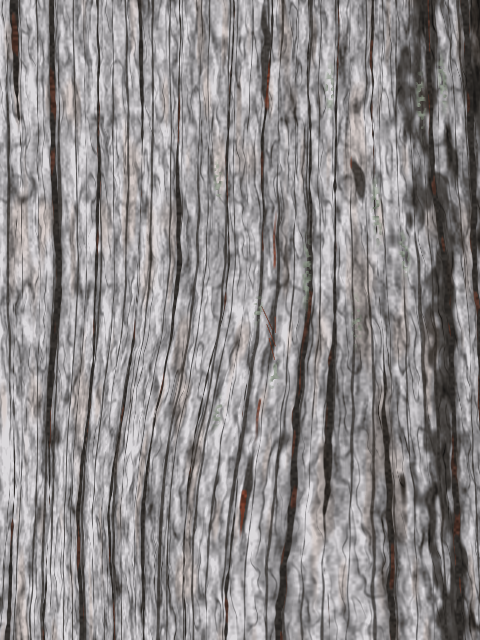
Give the GLSL for this texture, as a Shadertoy shader.

```glsl
float hash(vec2 p) {
    vec3 q = fract(vec3(p.xyx) * 0.1031);
    q += dot(q, q.yzx + 33.33);
    return fract((q.x + q.y) * q.z);
}

float noise(vec2 p) {
    vec2 cell = floor(p), f = fract(p);
    f = f * f * (3.0 - 2.0 * f);
    float low = mix(hash(cell), hash(cell + vec2(1, 0)), f.x);
    float high = mix(hash(cell + vec2(0, 1)), hash(cell + vec2(1, 1)), f.x);
    return mix(low, high, f.y);
}

// Sideways coordinate that stays constant along a bending fibre.
float grainCoord(vec2 p, float down) {
    float left = smoothstep(0.0, 0.38, p.x) * (1.0 - smoothstep(0.4, 0.82, p.x));
    float right = smoothstep(0.6, 1.0, p.x);
    float shift = -0.10 * left * smoothstep(0.25, 0.95, down) + 0.07 * right * down;
    shift += 0.020 * (noise(p * vec2(4.0, 3.0)) - 0.5);
    shift += 0.005 * (noise(p * vec2(15.0, 19.0)) - 0.5);
    return p.x - shift;
}

// Long splits, one per strip: x is the opening, y the shade beside it.
vec2 cracks(float u, float y, float count, float width, float seed) {
    float id = floor(u * count);
    float place = hash(vec2(id + 50.0, seed));
    float size = hash(vec2(id + 90.0, seed + 5.0));
    float wander = noise(vec2(y * 4.0, id * 7.3 + seed + 40.0)) - 0.5;
    float centre = (id + mix(0.25, 0.75, place) + 0.22 * wander) / count;
    float open = noise(vec2(y * 3.2 + 9.0 * place, id * 3.7 + seed + 70.0));
    float jag = noise(vec2(y * 55.0, id * 5.1 + seed + 20.0)) - 0.5;
    float gap = width * ((open * 1.6 - 0.42) * mix(0.4, 1.25, size) + 0.45 * jag);
    float d = abs(u - centre) - gap;
    float shade = exp(-max(d, 0.0) * 110.0) * smoothstep(0.0, width, gap);
    return vec2(1.0 - smoothstep(-0.001, 0.0018, d), shade);
}

// Thin dark contour lines drawn out along the grain.
float fissures(vec2 q, float thickness) {
    return 1.0 - smoothstep(0.0, thickness, abs(noise(q) - 0.5));
}

// Tapered hollow, leaning with height.
float hollow(vec2 p, vec2 centre, vec2 size, float lean) {
    vec2 d = p - centre;
    d.x -= lean * d.y + 0.012 * (noise(p * vec2(20.0, 28.0)) - 0.5);
    return 1.0 - smoothstep(0.65, 1.1, length(d / size));
}

float needle(vec2 p, vec2 a, vec2 b, float width) {
    vec2 pa = p - a, ba = b - a;
    float d = length(pa - ba * clamp(dot(pa, ba) / dot(ba, ba), 0.0, 1.0));
    return 1.0 - smoothstep(width * 0.4, width * 1.4, d);
}

// Brightness of the bare wood, with splintered fibres and grit.
float weatheredTone(float u, float y) {
    float rough = u + 0.007 * (noise(vec2(u * 70.0, y * 42.0)) - 0.5);
    float slant = rough + 0.06 * y;
    float tone = 0.725;
    tone += 0.14 * (noise(vec2(u * 12.0, y * 2.0)) - 0.5);
    tone += 0.17 * (noise(vec2(rough * 52.0, y * 5.0)) - 0.5);
    tone += 0.25 * (noise(vec2(slant * 115.0, y * 19.0)) - 0.5);
    tone += 0.25 * (noise(vec2(rough * 190.0, y * 48.0)) - 0.5);
    tone += 0.15 * (noise(vec2(u * 230.0, y * 150.0)) - 0.5);
    float patchy = smoothstep(0.3, 0.7, noise(vec2(u * 26.0, y * 9.0)));
    tone -= 0.27 * patchy * fissures(vec2(rough * 62.0, y * 6.0), 0.13);
    tone -= 0.22 * (1.0 - 0.6 * patchy) * fissures(vec2(slant * 95.0, y * 17.0), 0.16);
    return tone;
}

void mainImage(out vec4 fragColor, in vec2 fragCoord) {
    vec2 p = fragCoord / iResolution.x;
    float top = iResolution.y / iResolution.x;
    float down = 1.0 - p.y / top;
    float u = grainCoord(p, down);
    float speck = noise(p * 170.0);

    // Grey fibres and splits
    vec2 wide = cracks(u, p.y, 12.0, 0.0058, 3.0);
    vec2 fine = cracks(u, p.y, 35.0, 0.0027, 17.0);
    float tone = weatheredTone(u, p.y) - 0.05 * smoothstep(0.45, 0.9, p.x);
    tone *= (1.0 - 0.30 * wide.y) * (1.0 - 0.18 * fine.y);

    // Dark damp band and shadowed right edge
    float ragged = 0.10 * (noise(vec2(u * 30.0, p.y * 6.0)) - 0.5)
                 + 0.07 * (noise(vec2(u * 85.0, p.y * 24.0)) - 0.5);
    float band = 1.0 - smoothstep(0.012, 0.045, abs(u - 0.868 + ragged));
    float corner = smoothstep(0.0, 0.035, p.x - 0.95 - 0.13 * down + 0.5 * ragged);
    tone *= (1.0 - 0.58 * band) * (1.0 - 0.72 * corner);

    // Hollows
    float knot = hollow(p, vec2(0.512, 0.23 * top), vec2(0.011, 0.095), 0.16);
    float cleft = hollow(p, vec2(0.556, 0.91 * top), vec2(0.010, 0.12), 0.0);
    float pit = hollow(p, vec2(0.745, 0.72 * top), vec2(0.013, 0.05), -0.1);
    float hole = max(max(knot, cleft), pit);
    float opening = max(max(wide.x, 0.75 * fine.x), 0.85 * hole);
    tone = mix(tone, 0.13 + 0.10 * speck, opening);
    tone = clamp(tone, 0.08, 0.86);
    vec3 tint = mix(vec3(1.05, 0.98, 0.92), vec3(1.0, 0.988, 1.004), smoothstep(0.15, 0.45, tone));
    vec3 color = tone * tint;

    // Faint brown stains
    float stain = smoothstep(0.62, 0.9, noise(vec2(u * 60.0, p.y * 8.0 + 8.0)));
    color *= mix(vec3(1.0), vec3(0.95, 0.89, 0.84), 0.6 * stain);

    // Rust coloured litter in the splits, and loose needles
    float litter = smoothstep(0.70, 0.82, noise(vec2(u * 150.0, p.y * 17.0 + 30.0)));
    float seamPath = 0.575 + 0.008 * (noise(vec2(p.y * 9.0, 4.0)) - 0.5);
    float seam = 1.0 - smoothstep(0.001, 0.0032, abs(u - seamPath));
    seam *= smoothstep(0.45, 0.62, noise(vec2(p.y * 15.0, 61.0)));
    seam *= smoothstep(0.3, 0.4, down) * (1.0 - smoothstep(0.63, 0.7, down));
    float rust = max(litter * max(0.5 * wide.x, hole), seam);
    for (float i = 0.0; i < 4.0; i++) {
        vec2 start = vec2(0.55 + 0.025 * hash(vec2(i, 2.0)), top * (0.43 + 0.06 * hash(vec2(i, 8.0))));
        vec2 reach = vec2(0.05 * (hash(vec2(i, 5.0)) - 0.5), 0.03 + 0.025 * hash(vec2(i, 11.0)));
        rust = max(rust, 0.8 * needle(p, start, start + reach, 0.0013));
    }
    color = mix(color, mix(vec3(0.30, 0.14, 0.09), vec3(0.58, 0.27, 0.18), speck), 0.8 * rust);

    // Pale green lichen crusts along the grain
    float lichen = 0.0;
    for (float i = 0.0; i < 11.0; i++) {
        vec2 centre = vec2(0.46 + 0.045 * i, top * mix(0.25, 0.9, hash(vec2(i, 31.0))));
        vec2 size = vec2(0.011, mix(0.035, 0.10, hash(vec2(i, 43.0))));
        lichen = max(lichen, 1.0 - smoothstep(0.3, 1.1, length((vec2(u, p.y) - centre) / size)));
    }
    lichen *= smoothstep(0.4, 0.62, noise(p * 150.0 + 17.0));
    color = mix(color, mix(vec3(0.36, 0.40, 0.34), vec3(0.66, 0.71, 0.64), speck), 0.75 * lichen);

    fragColor = vec4(color, 1.0);
}
```
